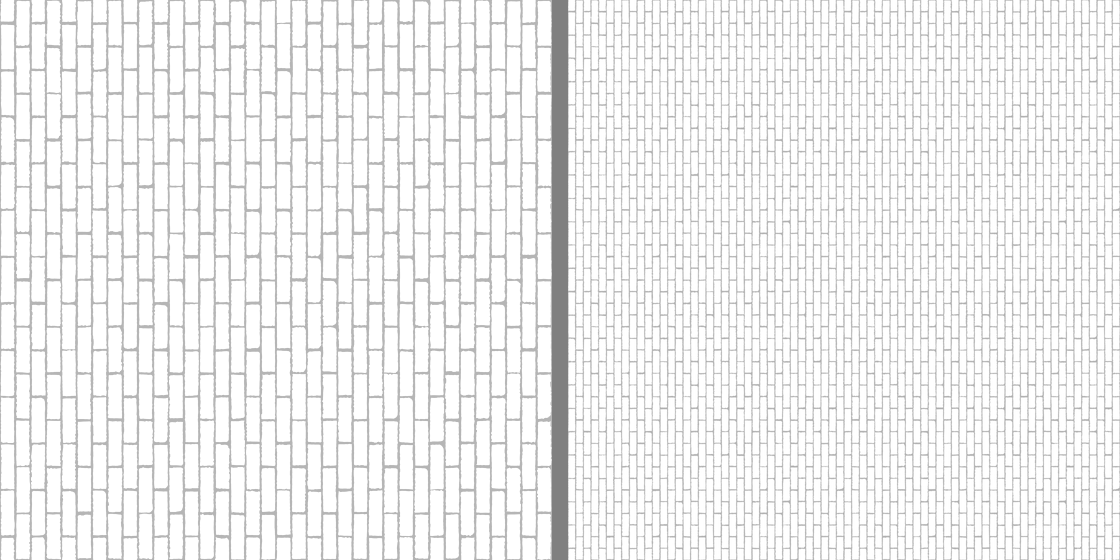
Left, the tile; right, the same tile 2 across and 2 down.
A Shadertoy shader for this pattern:

```glsl
// Upright white bricks in staggered columns with rough, hand-cut grey joints.

const float COLUMNS = 36.0;
const float ROWS = 12.0;
const vec3 BRICK_COLOR = vec3(1.0);
const vec3 JOINT_COLOR = vec3(0.71);

// Lengths below are in column widths.
const vec2 HALF_JOINT = vec2(0.068, 0.078);  // upright joints, level joints
const vec2 JOINT_SPREAD = vec2(0.03, 0.075); // change from edge to edge
const float TILT = 0.035;
const float WOBBLE = 0.025;
const float GRIT = 0.075;
const float WOBBLE_FREQ = 2.5;
const float GRIT_FREQ = 9.0;
const float SHARP_CORNER = 0.05;
const float WORN_CORNER = 0.32;
const float SOFTNESS = 1.3;                  // edge blur in pixels

const int LEFT = 0, RIGHT = 1, BOTTOM = 2, TOP = 3;

// Integer hash, three random values in 0..1.
vec3 hash3(ivec3 key) {
    uvec3 v = uvec3(key) * 1664525u + 1013904223u;
    v.x += v.y * v.z; v.y += v.z * v.x; v.z += v.x * v.y;
    v ^= v >> 16u;
    v.x += v.y * v.z; v.y += v.z * v.x; v.z += v.x * v.y;
    return vec3(v >> 8u) / 16777216.0;
}

// Smooth noise along one edge, centred on zero.
float edgeNoise(ivec2 brick, int seed, float t) {
    int cell = int(floor(t));
    float f = fract(t);
    float a = hash3(ivec3(brick, seed + cell)).x;
    float b = hash3(ivec3(brick, seed + cell + 1)).x;
    return mix(a, b, f * f * (3.0 - 2.0 * f)) - 0.5;
}

// Joint depth at distance t along one edge of a brick.
float edgeInset(ivec2 brick, int side, float t, float edgeLength) {
    int axis = side / 2;
    vec3 rnd = hash3(ivec3(brick, 1000 + side));
    float inset = HALF_JOINT[axis] + JOINT_SPREAD[axis] * (rnd.x - 0.5);
    inset += TILT * (rnd.y - 0.5) * (2.0 * t / edgeLength - 1.0);
    inset += WOBBLE * edgeNoise(brick, 2000 + 100 * side, t * WOBBLE_FREQ);
    float grit = GRIT * mix(0.25, 1.0, rnd.z * rnd.z);
    return inset + grit * edgeNoise(brick, 3000 + 100 * side, t * GRIT_FREQ);
}

// Corners on the right are worn more often than those on the left.
float cornerRadius(ivec2 brick, bool right, bool top) {
    float wear = hash3(ivec3(brick, 4000 + (right ? 2 : 0) + (top ? 1 : 0))).x;
    float reach = right ? WORN_CORNER : 0.4 * WORN_CORNER;
    return mix(SHARP_CORNER, reach, pow(wear, 4.0));
}

// Signed distance to the worn brick, negative inside.
float brickDistance(ivec2 brick, vec2 p, vec2 size) {
    float left = p.x - edgeInset(brick, LEFT, p.y, size.y);
    float right = size.x - p.x - edgeInset(brick, RIGHT, p.y, size.y);
    float bottom = p.y - edgeInset(brick, BOTTOM, p.x, size.x);
    float top = size.y - p.y - edgeInset(brick, TOP, p.x, size.x);
    float radius = cornerRadius(brick, right < left, top < bottom);
    vec2 e = radius - vec2(min(left, right), min(bottom, top));
    return length(max(e, 0.0)) + min(max(e.x, e.y), 0.0) - radius;
}

void mainImage(out vec4 fragColor, in vec2 fragCoord) {
    vec2 uv = fragCoord / iResolution.xy;
    vec2 size = vec2(1.0, COLUMNS / ROWS * iResolution.y / iResolution.x);

    // Shift every other column by half a brick; wrap ids for tiling.
    vec2 grid = uv * vec2(COLUMNS, ROWS);
    float column = floor(grid.x);
    grid.y += 0.5 * (1.0 - mod(column, 2.0));
    ivec2 brick = ivec2(mod(vec2(column, floor(grid.y)), vec2(COLUMNS, ROWS)));

    float d = brickDistance(brick, fract(grid) * size, size);
    float blur = 0.5 * SOFTNESS * COLUMNS / iResolution.x;
    vec3 color = mix(BRICK_COLOR, JOINT_COLOR, smoothstep(-blur, blur, d));
    fragColor = vec4(color, 1.0);
}
```
